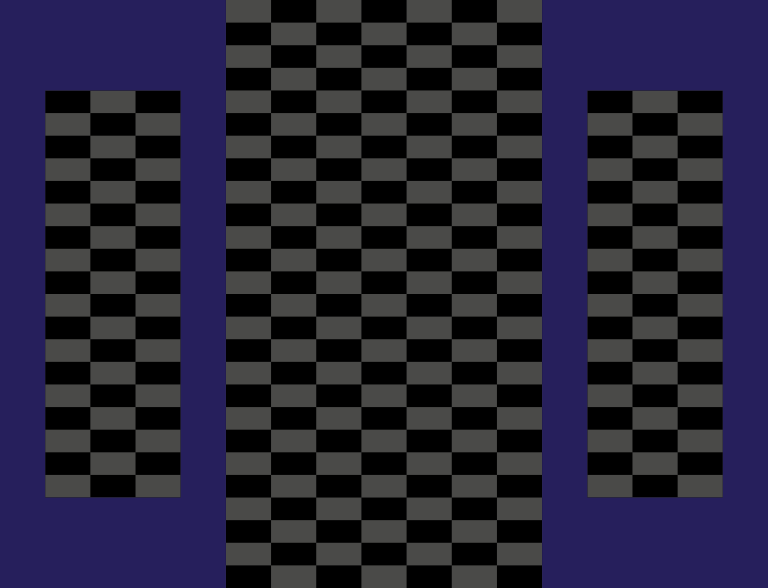
A Shadertoy shader for this pattern:

```glsl
// Coverage of a centred box, with edges one pixel wide
float boxMask(vec2 p, vec2 halfSize, vec2 pixel) {
    vec2 cover = clamp((halfSize - abs(p)) / pixel + 0.5, 0.0, 1.0);
    return cover.x * cover.y;
}

// Smoothed checker: +1 on even cells, -1 on odd cells
float checker(vec2 p, vec2 pixel) {
    vec2 edgeDistance = 0.5 - abs(fract(p) - 0.5);
    vec2 side = 1.0 - 2.0 * mod(floor(p), 2.0);
    vec2 wave = side * clamp(2.0 * edgeDistance / pixel, 0.0, 1.0);
    return wave.x * wave.y;
}

void mainImage(out vec4 fragColor, in vec2 fragCoord) {
    // The canvas is a grid of 17 columns by 26 rows
    vec2 grid = vec2(17.0, 26.0);
    vec2 pixel = grid / iResolution.xy;
    vec2 cell = fragCoord * pixel;
    vec2 centred = cell - 0.5 * grid;

    vec3 indigo = vec3(0.15, 0.12, 0.36);
    vec3 grey = vec3(0.29, 0.29, 0.282);

    // Full-height middle band and two mirrored side panels
    float band = boxMask(centred, vec2(3.5, 14.0), pixel);
    float panels = boxMask(vec2(abs(centred.x) - 6.0, centred.y), vec2(1.5, 9.0), pixel);

    // The side panels use the opposite checker phase
    float parity = checker(cell, pixel);
    vec3 color = mix(indigo, grey * (0.5 + 0.5 * parity), band);
    color = mix(color, grey * (0.5 - 0.5 * parity), panels);

    fragColor = vec4(color, 1.0);
}
```
